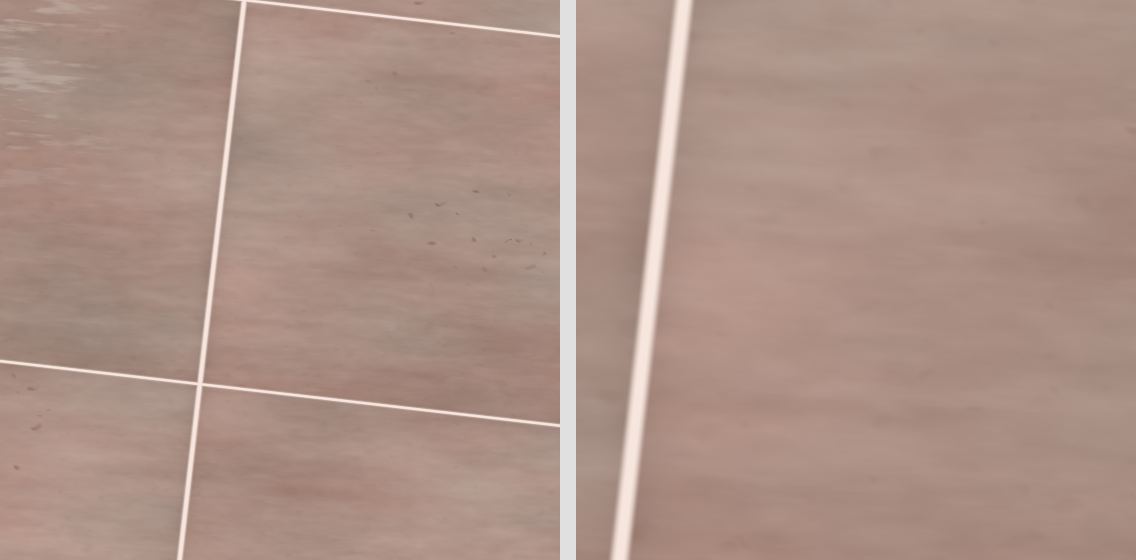
Left: the whole. Right: its middle third, enlarged.
Reproduce this texture procedurally as a Shadertoy shader.

```glsl
float hash(vec2 p) {
    vec3 q = fract(p.xyx * vec3(0.1031, 0.1030, 0.0973));
    q += dot(q, q.yzx + 33.33);
    return fract((q.x + q.y) * q.z);
}

float noise(vec2 p) {
    vec2 i = floor(p), f = fract(p);
    f = f * f * (3.0 - 2.0 * f);
    return mix(mix(hash(i), hash(i + vec2(1, 0)), f.x),
               mix(hash(i + vec2(0, 1)), hash(i + vec2(1, 1)), f.x), f.y);
}

float fbm(vec2 p) {
    float sum = 0.0, amp = 0.5;
    for (int i = 0; i < 5; i++) {
        sum += amp * noise(p);
        p = mat2(1.6, 0.25, -0.25, 1.6) * p * 1.2 + 17.3;
        amp *= 0.52;
    }
    return sum;
}

// Sparse oval pits, one candidate per grid cell
float pits(vec2 p) {
    vec2 cell = floor(p);
    float mask = 0.0;
    for (int y = -1; y <= 1; y++)
    for (int x = -1; x <= 1; x++) {
        vec2 c = cell + vec2(x, y);
        vec2 d = p - c - vec2(hash(c + 3.1), hash(c + 8.7));
        float radius = 0.12 + 0.22 * hash(c + 5.9);
        float present = step(0.72, hash(c + 1.7));
        mask = max(mask, present * (1.0 - smoothstep(0.2, 1.0, length(d * vec2(0.8, 1.2)) / radius)));
    }
    return mask;
}

void mainImage(out vec4 fragColor, in vec2 fragCoord) {
    vec2 uv = fragCoord / iResolution.xy;

    // Tilted square grid
    const float tileSize = 0.6905;
    vec2 d = uv - vec2(0.357, 0.314);
    vec2 p = vec2(dot(d, vec2(0.9934, -0.1146)), dot(d, vec2(0.1146, 0.9934)));
    vec2 id = floor(p / tileSize);
    vec2 q = vec2(uv.x, uv.y + 0.06 * uv.x) + 13.0 * vec2(hash(id + 20.0), hash(id + 41.0));

    // Cloudy stone with fine horizontal brushing
    float cloud = fbm(q * vec2(3.0, 5.0)) - 0.48;
    float streak = fbm(q * vec2(7.0, 38.0)) - 0.48;
    float grain = fbm(q * vec2(45.0, 110.0)) - 0.48;
    float warmth = fbm(q * vec2(4.0, 9.0) + 31.0) - 0.48;
    vec3 color = vec3(0.668, 0.563, 0.520);
    color += 0.13 * cloud + 0.085 * streak + 0.035 * grain;
    color += vec3(0.045, -0.035, -0.045) * warmth;

    // Broad shading: pale centre of the large tile, duller corners
    float pale = exp(-dot((uv - vec2(0.72, 0.66)) * vec2(2.6, 2.8), (uv - vec2(0.72, 0.66)) * vec2(2.6, 2.8)));
    float dull = exp(-length((uv - vec2(0.92, 0.32)) * vec2(4.0, 5.0)))
               + exp(-length((uv - vec2(0.26, 0.95)) * vec2(4.0, 3.0)));
    color += 0.028 * pale - 0.042 * dull - 0.012 * step(p.x, 0.0) * step(0.0, p.y);

    // Chalky scratches in the upper left tile, faint ones elsewhere
    float worn = (1.0 - smoothstep(0.08, 0.30, uv.x)) * smoothstep(0.58, 0.85, uv.y) * step(p.x, 0.0);
    float scratch = smoothstep(0.50, 0.74, fbm(q * vec2(14.0, 85.0) + 7.0));
    color = mix(color, vec3(0.75, 0.68, 0.65), scratch * (0.10 + 0.55 * worn));

    // Reddish pits in patches on the large tile and the lower left one
    float patchy = smoothstep(0.60, 0.78, uv.x) * smoothstep(0.48, 0.58, uv.y) * step(0.0, p.x)
                 + (1.0 - smoothstep(0.04, 0.11, uv.x)) * step(p.y, 0.0);
    patchy *= smoothstep(0.40, 0.58, noise(q * 9.0));
    float wobble = 0.5 * noise(q * 70.0);
    color -= vec3(0.10, 0.12, 0.12) * pits(q * vec2(34.0, 42.0) + wobble) * (0.12 + 0.75 * patchy);

    // Grout: wide upright joints, narrow level joints, with soft dark borders
    vec2 joint = abs(p - tileSize * round(p / tileSize));
    float shade = exp(-joint.x / 0.013) * (0.6 + 0.4 * noise(uv * vec2(20.0, 110.0)))
                + 0.4 * exp(-joint.y / 0.012);
    color -= vec3(0.075, 0.07, 0.065) * shade;

    float blur = 0.0014 + 0.7 / iResolution.y;
    vec2 halfWidth = vec2(0.0056, 0.0033);
    vec2 grout = 1.0 - smoothstep(halfWidth - blur, halfWidth + blur, joint);
    vec2 core = 1.0 - smoothstep(halfWidth * 0.3, halfWidth, joint);
    color = mix(color, vec3(0.81, 0.73, 0.69), max(grout.x, grout.y));
    color = mix(color, vec3(0.97, 0.90, 0.87), max(core.x, core.y));

    fragColor = vec4(clamp(color, 0.0, 1.0), 1.0);
}
```
